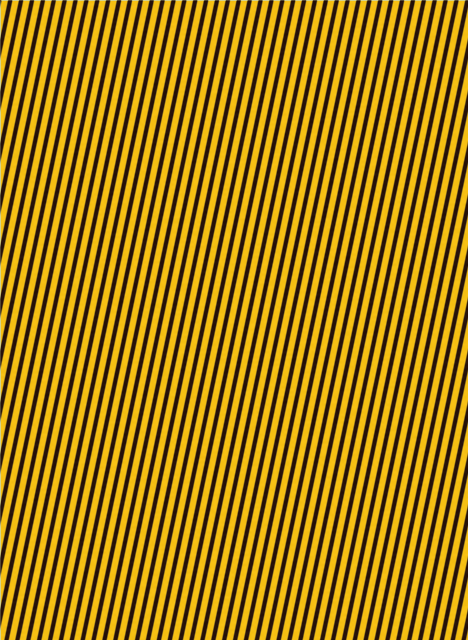
Write a Shadertoy shader that draws this pattern.

```glsl
// Fine slanted dark and golden yellow stripes with soft edges and faint mottling.
#define REPEATS 43.0      // stripes across the canvas width
#define SLANT 0.21        // sideways run per unit of rise
#define PHASE 0.60        // position of a dark stripe within its period
#define DARK_HALF 0.205   // half width of a dark stripe, in periods
#define SOFTNESS 0.09     // half width of the stripe edge, in periods
#define MOTTLE 0.025      // strength of the tonal variation
#define MOTTLE_CELLS 187.0
#define BORDER 0.002      // pale rim at the left and top, in canvas widths
#define YELLOW vec3(0.965, 0.752, 0.075)
#define DARK vec3(0.145, 0.065, 0.035)
#define FRINGE vec3(0.0, 0.025, 0.05)
#define PALE vec3(0.80, 0.86, 0.70)

float hash(vec2 p) {
    vec3 q = fract(vec3(p.xyx) * 0.1031);
    q += dot(q, q.yzx + 33.33);
    return fract((q.x + q.y) * q.z);
}

float valueNoise(vec2 p) {
    vec2 cell = floor(p), f = fract(p);
    f = f * f * (3.0 - 2.0 * f);
    float low = mix(hash(cell), hash(cell + vec2(1.0, 0.0)), f.x);
    float high = mix(hash(cell + vec2(0.0, 1.0)), hash(cell + 1.0), f.x);
    return mix(low, high, f.y);
}

// 0 inside a dark stripe, 1 inside a yellow one
float yellowCoverage(vec2 uv, float pixel) {
    float across = (uv.x - SLANT * uv.y) * REPEATS - PHASE;
    float fromDark = abs(fract(across + 0.5) - 0.5);
    float soft = max(SOFTNESS, 0.6 * pixel * REPEATS);
    return smoothstep(DARK_HALF - soft, DARK_HALF + soft, fromDark);
}

void mainImage(out vec4 fragColor, in vec2 fragCoord) {
    float pixel = 1.0 / iResolution.x;
    vec2 uv = fragCoord * pixel;

    // Stripes, with a slightly muted fringe along their edges
    float yellow = yellowCoverage(uv, pixel);
    vec3 color = mix(DARK, YELLOW, yellow);
    color += FRINGE * 4.0 * yellow * (1.0 - yellow);

    // Faint uneven tone
    color += MOTTLE * (valueNoise(uv * MOTTLE_CELLS) - 0.5);

    // Thin pale rim
    float topGap = iResolution.y * pixel - uv.y;
    float rimDistance = min(uv.x, topGap) - BORDER;
    float rim = 1.0 - smoothstep(-0.5 * pixel, 0.5 * pixel, rimDistance);
    color = mix(color, PALE, rim * mix(0.25, 0.75, yellow));

    fragColor = vec4(clamp(color, 0.0, 1.0), 1.0);
}
```
